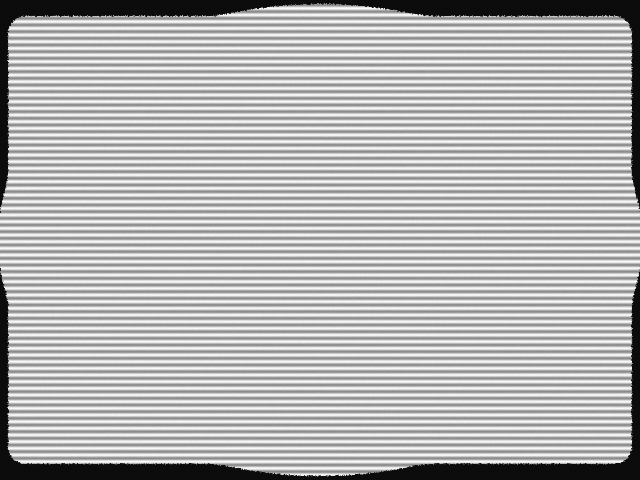
A Shadertoy shader for this pattern:

```glsl
// Soft horizontal scan lines seen through a ragged black frame.
// The lines are one sine wave; the opening is a rounded box smoothly joined
// with a wide ellipse, its rim roughened by fine cellular noise.

#define STRIPES 72.0
#define STRIPE_MEAN 0.76
#define STRIPE_SWING 0.215
#define FRAME_GREY 0.045
#define FRAME_INSET vec2(0.0174, 0.0339)
#define CORNER_RADIUS 0.036
#define BULGE_SCALE vec2(0.5033, 0.4913)
#define JOIN_WIDTH 0.008
#define RAGGED_CELLS 240.0
#define RAGGED_DEPTH 0.0045
#define GRAIN_CELLS 384.0
#define GRAIN_AMOUNT 0.014

const float TAU = 6.2831853;

vec2 hash22(vec2 p) {
    vec3 q = fract(p.xyx * vec3(0.1031, 0.1030, 0.0973));
    q += dot(q, q.yzx + 33.33);
    return fract((q.xx + q.yz) * q.zy);
}

// Distance to the nearest jittered cell point
float cellNoise(vec2 p) {
    vec2 cell = floor(p);
    float nearest = 2.0;
    for (int y = -1; y <= 1; y++) {
        for (int x = -1; x <= 1; x++) {
            vec2 neighbour = cell + vec2(x, y);
            nearest = min(nearest, distance(p, neighbour + hash22(neighbour)));
        }
    }
    return nearest;
}

float roundedBox(vec2 p, vec2 halfSize, float radius) {
    vec2 q = abs(p) - halfSize + radius;
    return length(max(q, 0.0)) + min(max(q.x, q.y), 0.0) - radius;
}

// First-order distance to an ellipse
float ellipse(vec2 p, vec2 radii) {
    float k = length(p / radii);
    return k * (k - 1.0) / max(length(p / (radii * radii)), 1e-4);
}

float smoothUnion(float a, float b, float width) {
    float h = max(width - abs(a - b), 0.0) / width;
    return min(a, b) - 0.25 * h * h * width;
}

// Signed distance to the opening of the frame, negative inside
float opening(vec2 p, float aspect) {
    vec2 canvas = vec2(aspect, 1.0);
    float box = roundedBox(p, 0.5 * canvas - FRAME_INSET, CORNER_RADIUS);
    float bulge = ellipse(p, BULGE_SCALE * canvas);
    return smoothUnion(box, bulge, JOIN_WIDTH);
}

float scanLines(float v, float pixel) {
    // Fade to the mean when the lines become too fine to resolve
    float contrast = 1.0 - smoothstep(0.3, 0.5, STRIPES * pixel);
    return STRIPE_MEAN - STRIPE_SWING * contrast * sin(TAU * STRIPES * v);
}

void mainImage(out vec4 fragColor, in vec2 fragCoord) {
    float pixel = 1.0 / iResolution.y;
    vec2 uv = fragCoord * pixel;
    float aspect = iResolution.x * pixel;
    vec2 p = uv - 0.5 * vec2(aspect, 1.0);

    // Lines with a trace of grain
    float grain = hash22(floor(uv * GRAIN_CELLS)).x - 0.5;
    float lines = scanLines(uv.y, pixel) + GRAIN_AMOUNT * grain;

    // Frame with a ragged rim
    float rough = cellNoise(uv * RAGGED_CELLS) - 0.5;
    float edge = opening(p, aspect) + RAGGED_DEPTH * rough;
    float frame = smoothstep(-0.6 * pixel, 0.6 * pixel, edge);
    float border = FRAME_GREY + 0.5 * GRAIN_AMOUNT * grain;

    fragColor = vec4(vec3(mix(lines, border, frame)), 1.0);
}
```
